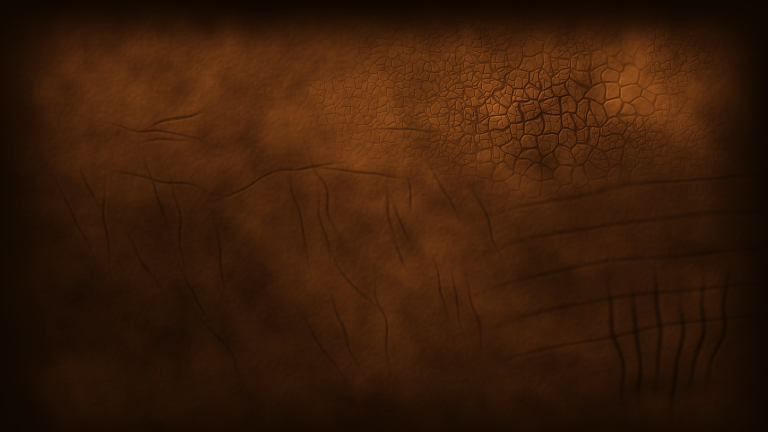
This texture is drawn by a WebGL 2 fragment shader. Its source:

```glsl
#version 300 es
precision highp float;
// Worn brown leather: soft pools of light inside a dark vignette.
// A height field of grain, cell cracks, scratches and folds is embossed
// by comparing two nearby samples, then toned through a brown ramp.

uniform vec2 u_resolution;
out vec4 outColor;

const float ASPECT = 16.0 / 9.0;
const vec2 LIGHT_STEP = vec2(-0.0022, 0.0026);
const float EMBOSS = 0.30;
const float GROOVE_DARKNESS = 0.42;
const float MOTTLE = 1.05;
const float BASE_TONE = 0.165;
const float COARSE_CELLS = 27.0;
const float FINE_CELLS = 50.0;
const int SCRATCHES = 34;
const int FOLDS = 6;
const int ARCS = 5;

float hash(vec2 p) {
  vec3 q = fract(p.xyx * 0.1031);
  q += dot(q, q.yzx + 33.33);
  return fract((q.x + q.y) * q.z);
}

vec2 hash2(vec2 p) { return vec2(hash(p), hash(p + 71.7)); }

float noise(vec2 p) {
  vec2 i = floor(p), f = fract(p);
  f = f * f * (3.0 - 2.0 * f);
  return mix(mix(hash(i), hash(i + vec2(1, 0)), f.x),
             mix(hash(i + vec2(0, 1)), hash(i + vec2(1, 1)), f.x), f.y);
}

float fbm(vec2 p) {
  float sum = 0.0, amp = 0.53;
  for (int i = 0; i < 4; i++) {
    sum += amp * noise(p);
    p = mat2(1.6, 1.2, -1.2, 1.6) * p + 17.3;
    amp *= 0.5;
  }
  return sum;
}

// Soft elliptical spot, 1 at its centre
float glow(vec2 uv, vec2 centre, vec2 radius) {
  vec2 d = (uv - centre) / radius;
  return exp(-dot(d, d));
}

// Gaps between scattered cells
float cracks(vec2 p) {
  p += 0.5 * vec2(noise(p * 1.3), noise(p * 1.3 + 40.0));
  vec2 cell = floor(p);
  float near = 9.0, next = 9.0;
  for (int y = -1; y <= 1; y++)
    for (int x = -1; x <= 1; x++) {
      vec2 c = cell + vec2(x, y);
      float d = length(c + 0.1 + 0.8 * hash2(c) - p);
      next = min(next, max(near, d));
      near = min(near, d);
    }
  return 1.0 - smoothstep(0.02, 0.20, next - near);
}

// Short tapered creases, mostly steep and leaning right as they fall
float scratches(vec2 p) {
  float sum = 0.0;
  p += 0.022 * (vec2(noise(p * 16.0), noise(p * 16.0 + 9.0)) - 0.5);
  for (int i = 0; i < SCRATCHES; i++) {
    vec2 r = hash2(vec2(float(i), 3.0)), s = hash2(vec2(float(i), 8.0));
    vec2 centre = vec2(mix(0.16, 1.15, r.x), mix(0.14, 0.74, r.y));
    float angle = r.y > 0.72 ? mix(-0.6, 0.5, s.x) : mix(-1.5, -0.85, s.x);
    vec2 dir = vec2(cos(angle), sin(angle)), d = p - centre;
    float along = dot(d, dir) / mix(0.035, 0.10, s.y);
    float across = dot(d, vec2(-dir.y, dir.x)) / 0.0035;
    sum += exp(-along * along - across * across);
  }
  return min(sum, 1.0);
}

// Upright folds low on the right, and broad arcs sweeping over them
float folds(vec2 uv) {
  float sum = 0.0;
  float wiggle = noise(uv * vec2(9.0, 13.0)) - 0.5;
  for (int i = 0; i < FOLDS; i++) {
    float k = float(i), r = hash(vec2(k, 21.0));
    float y = (uv.y - mix(0.14, 0.27, r)) / 0.12;
    float x = uv.x - mix(0.805, 0.94, k / float(FOLDS - 1));
    x += 0.018 * wiggle - y * mix(-0.010, 0.013, k / float(FOLDS - 1));
    sum += 0.9 * exp(-pow(x / 0.0036, 2.0) - y * y * y * y);
  }
  float reach = smoothstep(0.60, 0.72, uv.x);
  for (int i = 0; i < ARCS; i++) {
    float rise = 0.13 * (1.0 - pow((1.0 - uv.x) / 0.4, 2.0));
    float y = uv.y - (0.47 - 0.085 * float(i)) - rise + 0.035 * wiggle;
    sum += 0.40 * reach * exp(-pow(y / 0.006, 2.0));
  }
  return min(sum, 1.0);
}

// x: groove depth, y: surface height
vec2 surface(vec2 p) {
  vec2 uv = p / vec2(ASPECT, 1.0);
  float patchy = smoothstep(0.2, 0.65, noise(p * 9.0));
  float coarse = cracks(p * COARSE_CELLS) * glow(uv, vec2(0.71, 0.74), vec2(0.13, 0.14));
  float fine = cracks(p * FINE_CELLS) * glow(uv, vec2(0.71, 0.78), vec2(0.28, 0.17));
  float groove = max(coarse, 0.55 * fine * patchy);
  groove = max(groove, max(0.55 * scratches(p), folds(uv)));
  float grain = 0.22 * noise(p * 130.0) + 0.35 * fbm(p * 30.0);
  return vec2(groove, grain - 0.6 * groove);
}

void main() {
  vec2 uv = gl_FragCoord.xy / u_resolution;
  vec2 p = uv * vec2(ASPECT, 1.0);

  // Pools of light
  float tone = BASE_TONE;
  tone += 0.21 * glow(uv, vec2(0.84, 0.82), vec2(0.13, 0.13));
  tone += 0.27 * glow(uv, vec2(0.56, 0.78), vec2(0.27, 0.21));
  tone += 0.17 * glow(uv, vec2(0.16, 0.80), vec2(0.17, 0.19));
  tone += 0.13 * glow(uv, vec2(0.51, 0.40), vec2(0.23, 0.28));
  tone -= 0.05 * glow(uv, vec2(0.22, 0.24), vec2(0.18, 0.12));

  // Cloudy stains, drawn out along a falling diagonal
  vec2 warp = vec2(fbm(p * 3.0), fbm(p * 3.0 + 31.0)) - 0.5;
  vec2 slant = mat2(0.8, 0.45, 0.6, -0.9) * p + 0.5 * warp;
  float stain = 0.6 * fbm(slant * vec2(7.0, 4.5)) + 0.4 * fbm(p * 19.0 + 5.0);
  tone *= 1.0 + MOTTLE * (stain - 0.5);

  // Relief
  vec2 here = surface(p);
  float slope = here.y - surface(p + LIGHT_STEP).y;
  tone *= (1.0 - GROOVE_DARKNESS * here.x) * (1.0 + EMBOSS * clamp(2.2 * slope, -1.0, 1.0));

  // Vignette with uneven edges
  vec2 edge = uv + 0.03 * warp;
  float fade = smoothstep(-0.04, 0.13, edge.x) * smoothstep(1.02, 0.90, edge.x);
  fade *= smoothstep(-0.10, 0.16, edge.y) * smoothstep(1.02, 0.87, edge.y);
  tone = mix(0.055, tone, fade);

  // Brown ramp
  vec3 brown = vec3(tone, tone * (0.44 + 0.17 * tone), 0.2 * tone - 0.011);
  outColor = vec4(clamp(brown, 0.0, 1.0), 1.0);
}
```
